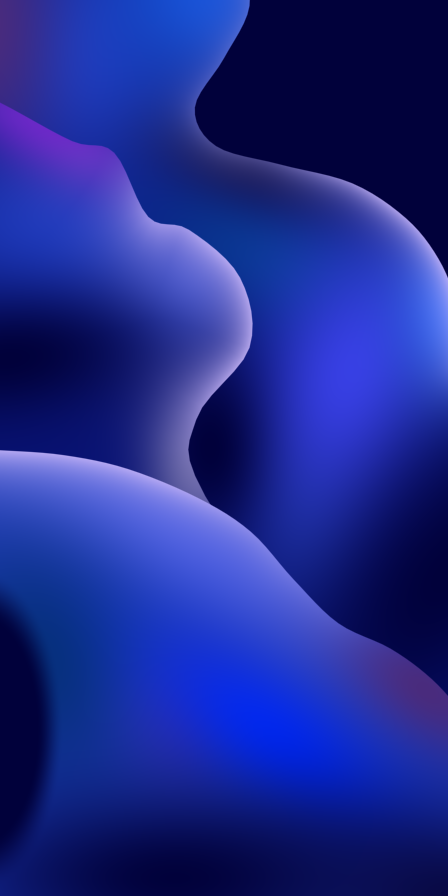
Reproduce this background procedurally as a WebGL 2 fragment shader.

```glsl
#version 300 es
precision highp float;

uniform vec2 u_resolution;
out vec4 fragColor;

#define KNOTS 13
#define CURVE_STEPS 6
#define EDGE_SOFTNESS 0.8
#define BACK_RIM_WIDTH 0.04
#define MIDDLE_RIM_WIDTH 0.06
#define FRONT_RIM_WIDTH 0.055

const vec3 NAVY = vec3(0.003, 0.003, 0.23);
const vec3 DEEP = vec3(0.03, 0.07, 0.45);
const vec3 TEAL = vec3(0.03, 0.22, 0.57);
const vec3 AZURE = vec3(0.09, 0.32, 0.84);
const vec3 ROYAL = vec3(0.11, 0.22, 0.73);
const vec3 INDIGO = vec3(0.22, 0.25, 0.9);
const vec3 SKY = vec3(0.2, 0.42, 0.98);
const vec3 VIVID = vec3(0.0, 0.16, 0.97);
const vec3 PERIWINKLE = vec3(0.27, 0.35, 0.88);
const vec3 VIOLET = vec3(0.42, 0.16, 0.78);
const vec3 MAUVE = vec3(0.29, 0.17, 0.49);
const vec3 SLATE = vec3(0.36, 0.36, 0.61);
const vec3 LAVENDER = vec3(0.78, 0.71, 0.97);

// Wave outlines, listed from top to bottom
const vec2 BACK[KNOTS] = vec2[KNOTS](
  vec2(0.495, 2.234), vec2(0.534, 2.104), vec2(0.557, 1.987), vec2(0.5, 1.87),
  vec2(0.435, 1.76), vec2(0.482, 1.674), vec2(0.625, 1.633), vec2(0.786, 1.591),
  vec2(0.906, 1.513), vec2(0.979, 1.422), vec2(1.021, 1.318), vec2(1.047, 1.193),
  vec2(1.068, 1.063));
const vec2 MIDDLE[KNOTS] = vec2[KNOTS](
  vec2(-0.208, 1.844), vec2(-0.091, 1.807), vec2(0.0, 1.771), vec2(0.161, 1.685),
  vec2(0.255, 1.659), vec2(0.331, 1.516), vec2(0.422, 1.487), vec2(0.536, 1.38),
  vec2(0.557, 1.224), vec2(0.438, 1.063), vec2(0.458, 0.893), vec2(0.781, 0.438),
  vec2(0.99, 0.177));
const vec2 FRONT[KNOTS] = vec2[KNOTS](
  vec2(-0.26, 1.0), vec2(-0.13, 1.0), vec2(0.0, 0.995), vec2(0.143, 0.984),
  vec2(0.286, 0.953), vec2(0.443, 0.888), vec2(0.56, 0.813), vec2(0.656, 0.706),
  vec2(0.755, 0.609), vec2(0.872, 0.552), vec2(0.964, 0.484), vec2(1.042, 0.398),
  vec2(1.12, 0.307));

vec2 catmullRom(vec2 a, vec2 b, vec2 c, vec2 d, float t) {
  return b + 0.5 * t * (c - a + t * (2.0 * a - 5.0 * b + 4.0 * c - d
    + t * (3.0 * (b - c) + d - a)));
}

// Signed distance to a spline, positive to its left and below it
float waveDistance(vec2 p, vec2 k[KNOTS]) {
  float nearest = 1e3;
  bool inside = p.y < k[KNOTS - 2].y;
  vec2 a = k[1];
  for (int i = 1; i < KNOTS - 2; i++) {
    for (int s = 1; s <= CURVE_STEPS; s++) {
      float t = float(s) / float(CURVE_STEPS);
      vec2 b = catmullRom(k[i - 1], k[i], k[i + 1], k[i + 2], t);
      vec2 ab = b - a, ap = p - a;
      float h = clamp(dot(ap, ab) / max(dot(ab, ab), 1e-8), 0.0, 1.0);
      nearest = min(nearest, length(ap - h * ab));
      if ((a.y > p.y) != (b.y > p.y) && ap.x < ab.x * ap.y / ab.y) inside = !inside;
      a = b;
    }
  }
  return inside ? nearest : -nearest;
}

// Blends a soft, tilted ellipse of colour into a layer
void paint(inout vec3 layer, vec2 p, vec2 center, vec2 radius, float tilt, vec3 colour) {
  vec2 d = p - center;
  float c = cos(tilt), s = sin(tilt);
  vec2 q = vec2(c * d.x + s * d.y, c * d.y - s * d.x) / radius;
  layer = mix(layer, colour, exp(-dot(q, q)));
}

vec3 addRim(vec3 layer, float dist, float width, float strength) {
  return mix(layer, LAVENDER, strength * exp(-max(dist, 0.0) / width));
}

vec3 backLayer(vec2 p, float dist) {
  vec3 c = DEEP;
  paint(c, p, vec2(0.6, 1.42), vec2(0.32, 0.16), -0.4, TEAL);
  paint(c, p, vec2(0.5, 1.65), vec2(0.3, 0.09), -0.35, NAVY + 0.06);
  paint(c, p, vec2(0.18, 1.87), vec2(0.22, 0.3), 0.0, ROYAL);
  paint(c, p, vec2(0.46, 2.02), vec2(0.24, 0.22), 0.0, AZURE);
  paint(c, p, vec2(-0.03, 1.95), vec2(0.15, 0.3), 0.0, MAUVE);
  paint(c, p, vec2(0.68, 0.88), vec2(0.16, 0.25), 0.0, ROYAL * 0.8);
  paint(c, p, vec2(0.78, 1.16), vec2(0.2, 0.32), -0.3, INDIGO);
  paint(c, p, vec2(1.02, 1.3), vec2(0.13, 0.2), 0.0, SKY);
  paint(c, p, vec2(0.47, 1.0), vec2(0.13, 0.22), 0.0, NAVY);
  paint(c, p, vec2(1.0, 0.72), vec2(0.42, 0.22), 0.9, NAVY);
  return addRim(c, dist, BACK_RIM_WIDTH, mix(0.3, 0.85, smoothstep(0.55, 0.9, p.x)));
}

vec3 middleLayer(vec2 p, float dist) {
  vec3 c = DEEP;
  paint(c, p, vec2(0.16, 1.5), vec2(0.42, 0.21), 0.0, ROYAL);
  paint(c, p, vec2(0.42, 1.38), vec2(0.15, 0.15), 0.0, PERIWINKLE * 0.9);
  paint(c, p, vec2(0.1, 1.72), vec2(0.27, 0.1), -0.45, VIOLET);
  paint(c, p, vec2(0.02, 1.2), vec2(0.3, 0.13), 0.1, NAVY);
  paint(c, p, vec2(0.43, 0.95), vec2(0.1, 0.15), 0.0, SLATE);
  float strength = smoothstep(1.72, 1.42, p.y) * mix(0.2, 0.88, smoothstep(0.92, 1.2, p.y));
  return addRim(c, dist, MIDDLE_RIM_WIDTH, strength);
}

vec3 frontLayer(vec2 p, float dist) {
  vec3 c = ROYAL;
  paint(c, p, vec2(0.36, 0.83), vec2(0.5, 0.17), -0.45, PERIWINKLE);
  paint(c, p, vec2(0.1, 0.53), vec2(0.22, 0.3), 0.3, TEAL * 0.85);
  paint(c, p, vec2(0.42, 0.38), vec2(0.14, 0.16), 0.0, INDIGO * 0.75);
  paint(c, p, vec2(0.63, 0.34), vec2(0.32, 0.13), -0.65, VIVID);
  paint(c, p, vec2(0.95, 0.46), vec2(0.22, 0.11), -0.6, MAUVE);
  paint(c, p, vec2(0.4, 0.04), vec2(0.5, 0.19), 0.0, NAVY);
  paint(c, p, vec2(1.05, -0.02), vec2(0.4, 0.2), -0.2, NAVY + 0.03);
  float lobe = length((p - vec2(-0.05, 0.37)) / vec2(0.175, 0.33));
  c = mix(c, NAVY, smoothstep(1.1, 0.75, lobe));
  return addRim(c, dist, FRONT_RIM_WIDTH, 0.87 * smoothstep(0.95, 0.3, p.x));
}

void main() {
  vec2 p = gl_FragCoord.xy / u_resolution * vec2(1.0, 2.0);
  float soft = EDGE_SOFTNESS / u_resolution.x;
  float back = waveDistance(p, BACK);
  float middle = waveDistance(p, MIDDLE);
  float front = waveDistance(p, FRONT);

  // Stack the waves from far to near
  vec3 colour = mix(NAVY, backLayer(p, back), smoothstep(-soft, soft, back));
  colour = mix(colour, middleLayer(p, middle), smoothstep(-soft, soft, middle));
  colour = mix(colour, frontLayer(p, front), smoothstep(-soft, soft, front));
  fragColor = vec4(colour, 1.0);
}
```
